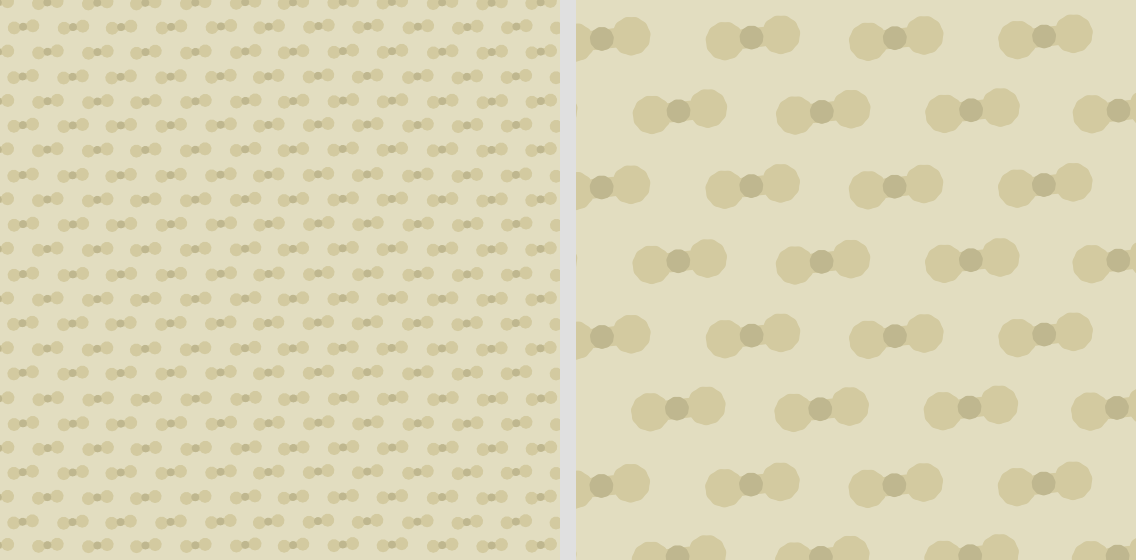
Left: the whole. Right: its middle third, enlarged.
Reproduce this pattern procedurally as a Shadertoy shader.

```glsl
const float COLUMNS = 11.36;    // bows across the canvas
const float ROW_STEP = 0.5015;  // row spacing, in column widths
const vec2 FIRST_BOW = vec2(-0.038, 0.288);

const vec3 CREAM = vec3(0.886, 0.867, 0.753);
const vec3 SAND = vec3(0.827, 0.792, 0.627);
const vec3 KHAKI = vec3(0.749, 0.718, 0.561);

float hash(float n) {
    return fract(sin(n * 12.9898 + 4.137) * 43758.5453);
}

// Random offset in -amount..amount
float jitter(float seed, float amount) {
    return (2.0 * hash(seed) - 1.0) * amount;
}

// Disc with a slightly uneven cut edge
float roughDisc(vec2 p, float radius, float roughness) {
    float angle = atan(p.y, p.x);
    return length(p) - radius - roughness * sin(11.0 * angle);
}

float capsule(vec2 p, vec2 a, vec2 b, float radius) {
    vec2 ab = b - a;
    float t = clamp(dot(p - a, ab) / dot(ab, ab), 0.0, 1.0);
    return length(p - a - t * ab) - radius;
}

// Two lobes joined by a narrow neck
float bowLoops(vec2 p, vec2 left, vec2 right) {
    float lobes = min(roughDisc(p - left, 0.129, 0.002),
                      roughDisc(p - right, 0.130, 0.002));
    return min(lobes, capsule(p, left, right, 0.066));
}

float coverage(float d, float pixel) {
    return 1.0 - smoothstep(-0.6 * pixel, 0.6 * pixel, d);
}

// Position relative to the nearest bow of the staggered grid
vec2 bowSpace(vec2 p) {
    p -= FIRST_BOW;
    float row = floor(p.y / ROW_STEP + 0.5);
    float shift = 0.5 * mod(row, 2.0);
    float column = floor(p.x - shift + 0.5);
    vec2 center = vec2(column + shift, row * ROW_STEP);

    // Columns and rows drift as whole lines
    float columnSeed = column + 2.0 * shift;
    center.x += jitter(columnSeed + 17.0, 0.020) + jitter(row + 71.0, 0.007);
    center.y += jitter(row + 43.0, 0.020) + jitter(columnSeed + 97.0, 0.012);
    return p - center;
}

void mainImage(out vec4 fragColor, in vec2 fragCoord) {
    float pixel = COLUMNS / iResolution.y;
    vec2 p = bowSpace(fragCoord * pixel);

    float loops = bowLoops(p, vec2(-0.180, -0.024), vec2(0.198, 0.019));
    float knot = roughDisc(p, 0.080, 0.001);

    vec3 color = mix(CREAM, SAND, coverage(loops, pixel));
    color = mix(color, KHAKI, coverage(knot, pixel));
    fragColor = vec4(color, 1.0);
}
```
